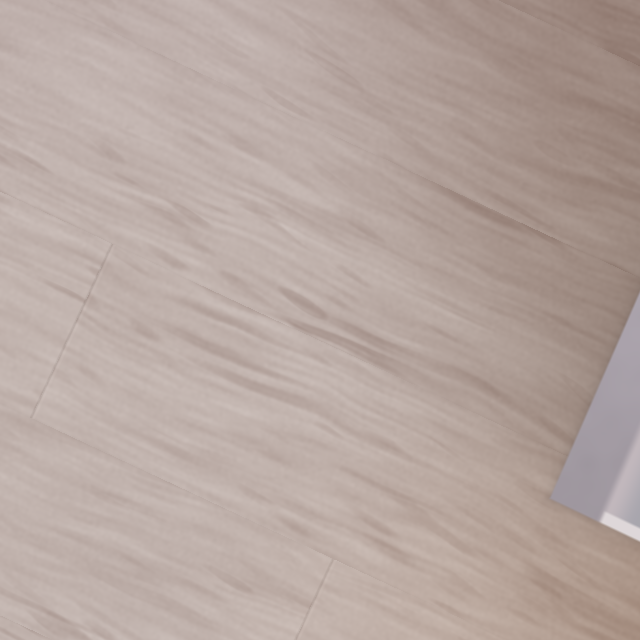
Reproduce this texture procedurally as a Shadertoy shader.

```glsl
// Pale wooden floor planks with slanted grain, and the corner of a grey metal block.

vec3 hash3(vec2 p) {
    vec3 q = fract(p.xyx * vec3(0.1031, 0.1030, 0.0973));
    q += dot(q, q.yxz + 33.33);
    return fract((q.xxy + q.yzz) * q.zyx);
}

// Cellular noise: one soft light or dark blob per cell, mean zero
float cellNoise(vec2 p) {
    vec2 base = floor(p);
    float sum = 0.0;
    for (int j = -1; j <= 1; j++)
    for (int i = -1; i <= 1; i++) {
        vec2 cell = base + vec2(i, j);
        vec3 h = hash3(cell + 200.0);
        vec2 d = p - cell - h.xy;
        float falloff = max(0.0, 1.0 - dot(d, d));
        sum += (2.0 * h.z - 1.0) * falloff * falloff;
    }
    return sum;
}

// Signed darkness of the grain; g.x runs along the fibres, g.y across
float woodGrain(vec2 g, float seed) {
    g += vec2(seed * 3.7, seed * 1.9);
    // Bend the fibres gently
    float bent = g.y + 0.005 * sin(g.x * 7.0 + g.y * 11.0)
               + 0.011 * cellNoise(g * vec2(4.0, 8.0))
               + 0.003 * cellNoise(g * vec2(14.0, 24.0));
    float broad = cellNoise(vec2(g.x * 2.5, bent * 16.0));
    float streak = cellNoise(vec2(g.x * 6.0 + 9.0, bent * 66.0));
    float fibre = cellNoise(vec2(g.x * 16.0, bent * 135.0 + 5.0));
    float rings = sin(bent * 390.0 + 3.0 * broad + 2.0 * streak);
    float patches = smoothstep(-0.3, 0.6, cellNoise(g * vec2(3.0, 9.0) + 31.0));

    // Sparse dark flecks, slightly steeper than the fibres
    vec2 slanted = vec2(g.x * 13.0, (bent + 0.12 * g.x) * 72.0);
    float fleck = smoothstep(0.35, 1.0, cellNoise(slanted + 17.0));
    // Long thin veins, gathered in patches
    float vein = smoothstep(0.25, 1.0, cellNoise(vec2(g.x * 4.5, bent * 62.0) + 53.0));

    return 0.012 * broad + 0.017 * streak + 0.017 * fibre
         + 0.009 * rings * patches + 0.055 * fleck * (0.4 + 0.6 * patches)
         + 0.065 * vein * (0.35 + 0.65 * patches);
}

vec3 floorColor(vec2 uv, float soft) {
    // Axes along and across the planks
    vec2 g = vec2(dot(uv, vec2(0.906, -0.423)), dot(uv, vec2(0.423, 0.906)));
    float row = floor((g.y - 0.035) / 0.3);
    float seamOffset = g.x - (0.418 - 0.521 * row);
    float plank = row * 2.0 + step(0.0, seamOffset);

    // Light falls from the left and fades to the upper right
    float shade = smoothstep(0.42, 1.1, uv.x + 0.25 * (uv.y - 0.5));
    vec3 color = mix(vec3(0.757, 0.702, 0.680), vec3(0.622, 0.542, 0.502), shade);
    color -= vec3(0.012, 0.015, 0.010) * smoothstep(0.5, 1.0, uv.y);
    color += vec3(0.015, 0.002, -0.015) * smoothstep(0.5, 0.0, uv.y) * smoothstep(0.2, 0.9, uv.x);

    color -= woodGrain(g, plank) * vec3(0.88, 1.04, 1.08);
    // Fine mottling of the surface
    color += 0.008 * cellNoise(uv * 170.0);

    // Faint butt joints with a lit lip; long edges barely show
    float joint = 1.0 - smoothstep(0.0004, 0.0018 + soft, abs(seamOffset));
    float lip = 1.0 - smoothstep(0.0004, 0.002 + soft, abs(seamOffset - 0.004));
    float edge = abs(fract((g.y - 0.035) / 0.3 + 0.5) - 0.5) * 0.3;
    float longJoint = 1.0 - smoothstep(0.0, 0.002 + soft, edge);
    return color - 0.045 * joint + 0.015 * lip - 0.010 * longJoint;
}

// m.x is the depth behind the left edge, m.y the height over the front edge
vec3 metalColor(vec2 m, float soft) {
    vec3 face = mix(vec3(0.625, 0.595, 0.625), vec3(0.67, 0.64, 0.675), smoothstep(0.0, 0.35, m.y));
    face += 0.006 * cellNoise(m * 40.0);
    vec3 bevel = mix(vec3(0.76, 0.72, 0.74), vec3(0.66, 0.65, 0.68), smoothstep(0.09, 0.14, m.x));
    vec3 color = mix(face, bevel, smoothstep(0.078, 0.094, m.x));
    // Bright facet at the front of the bevel
    float facet = smoothstep(0.083, 0.092, m.x)
                * (1.0 - smoothstep(0.016, 0.020 + soft, m.y));
    return mix(color, vec3(0.87, 0.845, 0.85), facet);
}

void mainImage(out vec4 fragColor, in vec2 fragCoord) {
    vec2 uv = fragCoord / iResolution.xy;
    float soft = 1.0 / iResolution.y;

    vec2 fromCorner = uv - vec2(0.859, 0.221);
    vec2 m = vec2(dot(fromCorner, vec2(0.917, -0.400)), dot(fromCorner, vec2(0.430, 0.903)));
    float inside = min(m.x, m.y);

    // Soft shadow beside the block, thin contact line under its front
    vec3 color = floorColor(uv, soft);
    float sideShadow = exp(-9.0 * max(-m.x, 0.0)) * smoothstep(-0.06, 0.14, m.y);
    float contact = exp(-150.0 * max(-inside, 0.0));
    color *= 1.0 - 0.06 * sideShadow - 0.08 * contact;

    color = mix(color, metalColor(m, soft), smoothstep(-0.001 - soft, 0.001 + soft, inside));
    fragColor = vec4(color, 1.0);
}
```
